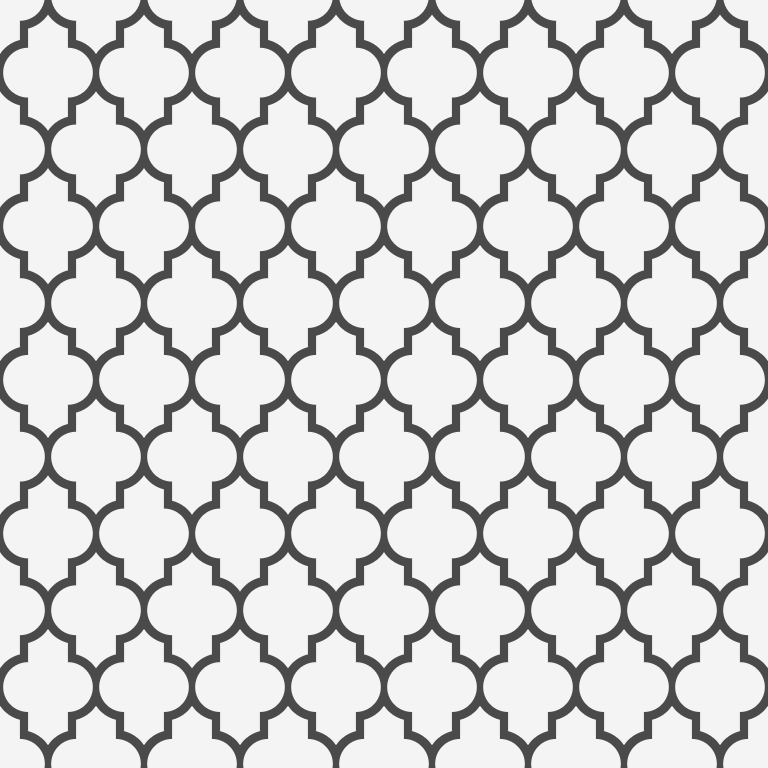
Give the GLSL for this pattern, as a Shadertoy shader.

```glsl
// Quatrefoil trellis: pale lantern-shaped tiles in staggered rows, parted by grey bands.
// Each tile is a signed distance: a round-ended bar joined to a neck whose ends are
// hollowed by the bulges of the neighbouring tiles. Two offset lattices fill the plane.

// Lengths are in tile widths; one lattice cell holds a tile and its staggered twin.
const vec2 CELL = vec2(1.0, 1.6);

// Wraps a point into the cell centred on the origin.
vec2 wrapCell(vec2 p) {
    return p - CELL * round(p / CELL);
}

// Signed distance to the pale interior of one tile, negative inside.
float tileDistance(vec2 p) {
    const float neckHalf = 0.2075;
    p = abs(p);

    // Side bulges: half discs at both ends of a horizontal bar
    float bulge = length(vec2(max(p.x - neckHalf, 0.0), p.y)) - 0.2594;

    // Neck: straight sides, cut by the outer rim of the adjoining bulges
    vec2 rimCentre = 0.5 * CELL - vec2(neckHalf, 0.0);
    float neck = max(p.x - neckHalf, 0.351 - length(p - rimCentre));

    return min(bulge, neck);
}

void mainImage(out vec4 fragColor, in vec2 fragCoord) {
    // Eight tiles across and five staggered row pairs down
    vec2 p = 8.0 * fragCoord / iResolution.xy - vec2(0.5, 0.843);
    float pixel = 8.0 / min(iResolution.x, iResolution.y);

    // Nearest tile from the two interleaved lattices
    float d = min(tileDistance(wrapCell(p)), tileDistance(wrapCell(p + 0.5 * CELL)));

    // Flat colours with a one-pixel soft edge
    float band = clamp(d / pixel + 0.5, 0.0, 1.0);
    fragColor = vec4(mix(vec3(0.957), vec3(0.29), band), 1.0);
}
```
